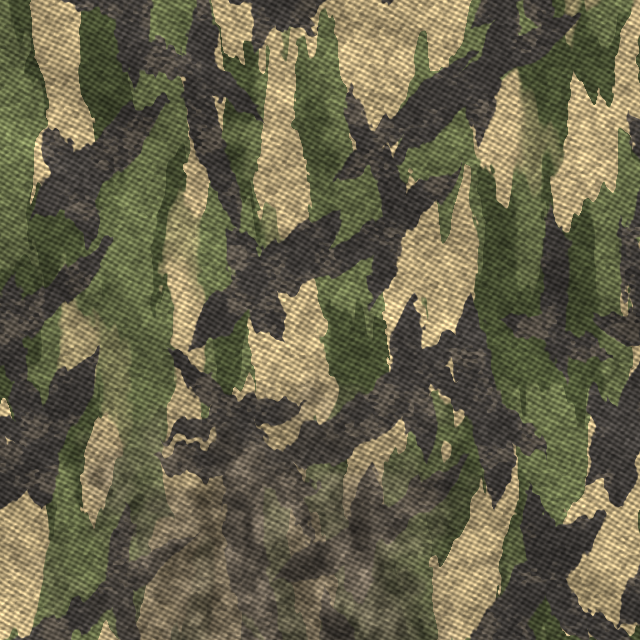
Write a Shadertoy shader that draws this texture.

```glsl
// Woven camouflage cloth: ragged vertical blades of tan and green from stretched
// soft cellular noise, crossed by dark forked branches, then stained with mud,
// shaded by diagonal folds and covered by a slanted weave.

const float TAU = 6.28318;
const vec3 CHARCOAL    = vec3(0.225, 0.212, 0.200);
const vec3 LIGHT_GREEN = vec3(0.375, 0.405, 0.260);
const vec3 DARK_GREEN  = vec3(0.255, 0.285, 0.175);
const vec3 TAN         = vec3(0.685, 0.610, 0.450);
const vec3 MUD         = vec3(0.365, 0.330, 0.280);

vec2 hash2(vec2 p) {
    vec3 q = fract(p.xyx * vec3(0.1031, 0.1030, 0.0973));
    q += dot(q, q.yzx + 33.33);
    return fract((q.xx + q.yz) * q.zy);
}

// Soft cellular noise: each cell has one value, blended near its border.
float cells(vec2 p, float sharpness) {
    vec2 base = floor(p);
    float total = 0.0, weights = 0.0001;
    for (int j = -1; j <= 1; j++)
    for (int i = -1; i <= 1; i++) {
        vec2 id = base + vec2(i, j);
        vec2 d = id + 0.15 + 0.7 * hash2(id) - p;
        float w = exp(-sharpness * dot(d, d));
        total += w * hash2(id + 71.7).x;
        weights += w;
    }
    return total / weights;
}

// Stretches edges into vertical spikes and small nicks.
vec2 ragged(vec2 p, float spike, float nick) {
    float tall = cells(p * vec2(58.0, 10.0) + 5.0, 7.0) - 0.5;
    float fine = cells(p * vec2(95.0, 70.0) + 31.0, 6.0) - 0.5;
    return p + vec2(nick * fine, spike * tall + nick * fine);
}

// Distance to a stroke that narrows to a point at both ends.
float taperedStroke(vec2 p, vec2 centre, float angle, float halfLength, float width) {
    vec2 dir = vec2(cos(angle), sin(angle));
    vec2 d = p - centre;
    float along = clamp(dot(d, dir), -halfLength, halfLength);
    float t = along / halfLength;
    return length(d - dir * along) - width * min(1.0, 1.5 * (1.0 - t * t));
}

// One main stroke and one side fork per grid cell.
float branches(vec2 p, float grid) {
    vec2 base = floor(p * grid);
    float dist = 1.0;
    for (int j = -1; j <= 1; j++)
    for (int i = -1; i <= 1; i++) {
        vec2 id = base + vec2(i, j);
        vec2 place = hash2(id + 13.0), kind = hash2(id + 47.0), size = hash2(id + 89.0);
        vec2 centre = (id + 0.2 + 0.6 * place) / grid;
        float angle = kind.x < 0.65 ? mix(0.5, 0.95, kind.y) : mix(1.5, 2.3, kind.y);
        float reach = mix(0.14, 0.21, size.x);
        float width = mix(0.018, 0.032, size.y);
        dist = min(dist, taperedStroke(p, centre, angle, reach, width));
        vec2 joint = centre + reach * (size.x - 0.5) * vec2(cos(angle), sin(angle));
        float forkAngle = angle + mix(0.75, 1.3, place.x);
        dist = min(dist, taperedStroke(p, joint, forkAngle, reach * 0.65, width * 0.85));
    }
    return dist;
}

// Raised grains in rows that fall gently to the right, from -1 to 1.
float weave(vec2 p) {
    vec2 q = p + 0.0014 * sin(p.yx * vec2(47.0, 39.0));
    float rows = cos(TAU * (62.0 * q.x + 118.0 * q.y));
    float breaks = cos(TAU * (92.0 * q.x - 62.0 * q.y));
    return 0.65 * rows + 0.35 * breaks;
}

// Broad diagonal swells with a few narrow lit creases.
float folds(vec2 p) {
    float bend = 0.9 * sin(4.0 * p.x + 1.0) + 0.7 * sin(7.0 * p.y + 2.0 * p.x);
    float swell = sin(7.0 * p.x + 10.0 * p.y + bend);
    float crease = sin(11.0 * p.x + 17.0 * p.y + 1.5 * bend);
    float ridge = crease * exp(-9.0 * (1.0 - abs(crease)));
    return 1.0 + 0.05 * swell + 0.24 * ridge * cells(p * 3.5 + 9.0, 5.0);
}

float mudStain(vec2 p) {
    float blotch = cells(p * 9.0 + 3.0, 5.0) + 0.6 * cells(p * 30.0, 5.0) - 0.8;
    float reach = length((p - vec2(0.42, 0.08)) * vec2(0.9, 1.0));
    return smoothstep(0.36, 0.14, reach + 0.16 * blotch);
}

void mainImage(out vec4 fragColor, in vec2 fragCoord) {
    vec2 p = fragCoord / iResolution.y;
    float thread = weave(p);
    float speckle = cells(p * vec2(130.0, 180.0), 8.0) - 0.5;
    float mottling = cells(p * 26.0 + 40.0, 5.0) - 0.5;

    // Printed blades
    vec2 q = ragged(p, 0.095, 0.008);
    q.x += 0.012 * sin(q.y * 19.0 + 3.0 * sin(q.x * 8.0));
    float greenTone = cells(q * vec2(15.0, 5.5) + 20.0, 12.0) + 0.15 * mottling;
    float tanTone = cells(q * vec2(15.0, 5.6) + 60.0, 13.0);
    vec3 color = mix(DARK_GREEN, LIGHT_GREEN, smoothstep(0.38, 0.54, greenTone));
    color = mix(color, TAN, smoothstep(0.605, 0.645, tanTone));

    // Dark branches, worn to brown in places
    vec2 b = ragged(p, 0.022, 0.009) + 0.014 * sin(p.yx * vec2(17.0, 14.0));
    float branchDist = branches(b, 4.3) + 0.0006 * thread;
    float wear = smoothstep(0.0, 0.45, mottling + 0.5 * speckle);
    vec3 branchColor = mix(CHARCOAL, MUD, 0.55 * wear);
    color = mix(color, branchColor, smoothstep(0.002, -0.002, branchDist));

    // Mud
    float grime = cells(p * 55.0 + 17.0, 6.0) - 0.5;
    vec3 mudColor = MUD * (1.0 + 0.5 * mottling + 0.6 * grime);
    color = mix(color, mudColor, 0.7 * mudStain(p));

    // Cloth relief
    color *= 1.0 + 0.36 * speckle + 0.12 * mottling + 0.12 * grime;
    color *= folds(p) * (1.0 + 0.24 * thread);
    color += 0.022 * thread + 0.012;
    fragColor = vec4(clamp(color, 0.0, 1.0), 1.0);
}
```
